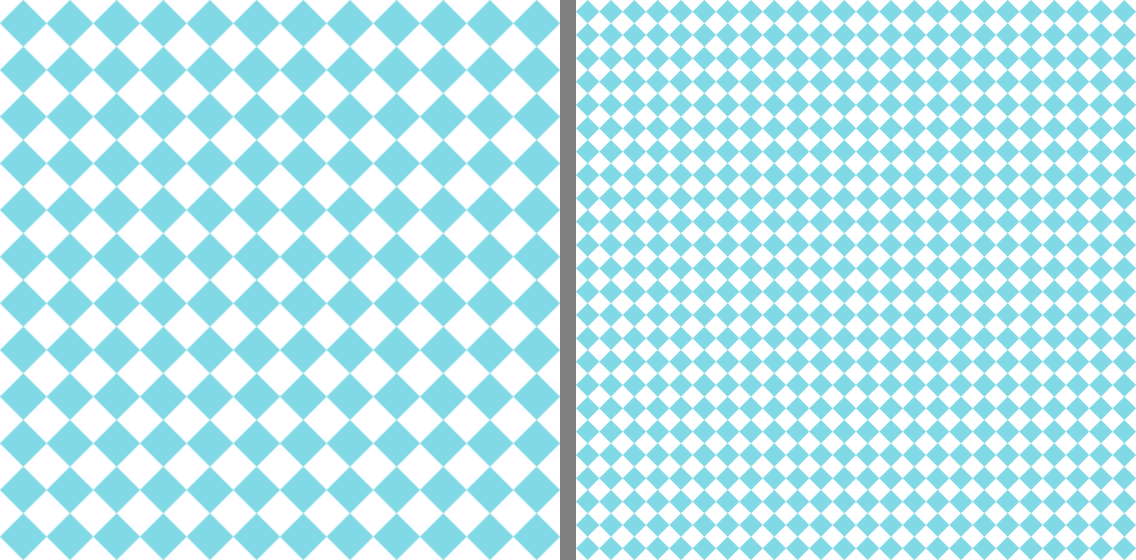
Left: one tile. Right: repeated 2 by 2.
Give the GLSL for this pattern, as a Shadertoy shader.

```glsl
// Signed diamond distance in cell units, negative inside
float diamond(vec2 p, float radius) {
    return abs(p.x) + abs(p.y) - radius;
}

void mainImage(out vec4 fragColor, in vec2 fragCoord) {
    vec2 uv = fragCoord / iResolution.xy;

    // Twelve cells each way, one diamond centred in each
    vec2 cell = fract(uv * 12.0) - 0.5;

    // Soft edge, never narrower than about a pixel
    float softness = max(0.036, 9.0 / iResolution.y);
    float coverage = 1.0 - smoothstep(-softness, softness, diamond(cell, 0.502));

    vec3 white = vec3(1.0);
    vec3 aqua = vec3(0.51, 0.85, 0.90);
    fragColor = vec4(mix(white, aqua, coverage), 1.0);
}
```
